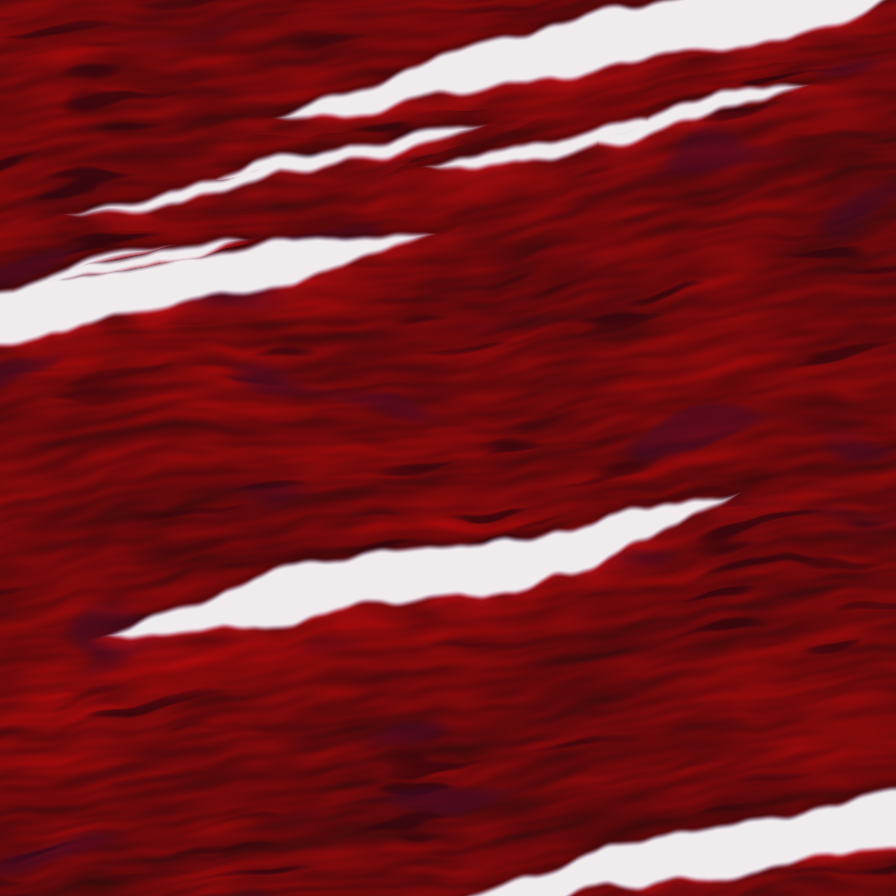
This texture is drawn by a WebGL 2 fragment shader. Its source:

```glsl
#version 300 es
precision highp float;
precision highp int;

uniform vec2 u_resolution;
out vec4 fragColor;

const vec3 GAP_COLOR = vec3(0.94, 0.92, 0.93);
const vec3 FRINGE_COLOR = vec3(0.72, 0.05, 0.07);
const vec3 STAIN_COLOR = vec3(0.24, 0.04, 0.15);
const vec3 CREASE_COLOR = vec3(0.19, 0.02, 0.05);
const float MEAN_RED = 0.425;
const float FIBRE_SLOPE = 0.15;
const float TEAR_SLOPE = 0.21;
const float EDGE_SOFTNESS = 0.0045;
const float FRINGE_REACH = 0.016;
const int WIDE_TEARS = 4;
const int SLIM_TEARS = 6;

// Integer hash of a lattice cell, two values in 0..1
vec2 hash2(vec2 cell) {
    uvec2 v = uvec2(ivec2(cell)) * 1664525u + 1013904223u;
    v.x += v.y * 1664525u;
    v.y += v.x * 1664525u;
    v ^= v >> 16u;
    v.x += v.y * 1664525u;
    v.y += v.x * 1664525u;
    v ^= v >> 16u;
    return vec2(v) / 4294967295.0;
}

float cornerSlope(vec2 cell, vec2 offset) {
    return dot(hash2(cell) * 2.0 - 1.0, offset);
}

// Gradient noise, roughly -0.8..0.8
float noise(vec2 p) {
    vec2 cell = floor(p);
    vec2 f = p - cell;
    vec2 w = f * f * f * (f * (f * 6.0 - 15.0) + 10.0);
    vec2 e = vec2(1.0, 0.0);
    float low = mix(cornerSlope(cell, f), cornerSlope(cell + e, f - e), w.x);
    float high = mix(cornerSlope(cell + e.yx, f - e.yx), cornerSlope(cell + 1.0, f - 1.0), w.x);
    return 1.25 * mix(low, high, w.y);
}

// Depth inside a tapered, wandering slit (x) and height above its axis (y)
vec2 tear(vec2 p, vec2 center, float halfLength, float halfWidth, float seed) {
    vec2 d = p - center;
    float bend = 0.030 * noise(vec2(p.x * 4.0, seed)) + 0.011 * noise(vec2(p.x * 15.0, seed + 40.0))
               + 0.004 * noise(vec2(p.x * 38.0, seed + 60.0));
    float above = d.y - TEAR_SLOPE * d.x - bend;
    float t = abs(d.x) / halfLength;
    float swell = 1.0 + 0.5 * noise(vec2(p.x * 11.0, seed + 80.0));
    return vec2(halfWidth * swell * (1.0 - t * t * t) - abs(above), above);
}

// Deepest slit at p
vec2 nearestTear(vec2 p) {
    vec2 best = vec2(-10.0, 0.0);
    for (int i = 0; i < WIDE_TEARS + SLIM_TEARS; i++) {
        bool wide = i < WIDE_TEARS;
        float k = float(wide ? i : i - WIDE_TEARS);
        vec2 vary = hash2(vec2(float(i), 17.0));
        vec2 center = vec2(fract(0.85 + 0.62 * k), 0.06 + 0.30 * k);
        vec2 halfSize = vec2(0.37, 0.028) * (0.92 + 0.16 * vary);
        if (!wide) {
            center = vec2(fract(0.15 + 0.618 * k), 0.78 + 0.035 * mod(k, 3.0));
            center.y += TEAR_SLOPE * (center.x - 0.5);
            halfSize = vec2(0.13, 0.0075) * (0.7 + 0.6 * vary);
        }
        vec2 slit = tear(p, center, halfSize.x, halfSize.y, float(i) * 3.7 + 0.45);
        if (slit.x > best.x) best = slit;
    }
    return best;
}

// Fibre bundles with creases and stains
vec3 tissue(vec2 p) {
    vec2 q = vec2(p.x, p.y - FIBRE_SLOPE * p.x);
    q.y += 0.035 * noise(p * vec2(2.2, 2.8) + 5.3);
    q.y += 0.011 * noise(q * vec2(9.0, 13.0) + 21.7);
    q.y += 0.004 * noise(q * vec2(24.0, 30.0) + 9.1);

    float red = MEAN_RED + 0.12 * noise(q * vec2(2.0, 5.0) + 31.3);
    red += 0.10 * noise(q * vec2(4.0, 24.0) + 47.1);
    red += 0.17 * noise(q * vec2(7.0, 58.0) + 63.9);
    red += 0.11 * noise(q * vec2(17.0, 105.0) + 12.4);
    vec3 color = vec3(red, 0.032 + 0.02 * abs(red - 0.4), 0.043);

    float folded = smoothstep(-0.25, 0.25, noise(q * vec2(4.0, 9.0) + 71.2));
    float crease = smoothstep(0.20, 0.48, noise(q * vec2(8.5, 62.0) + 88.6));
    color = mix(color, CREASE_COLOR, 0.8 * crease * folded);

    float stain = smoothstep(0.30, 0.55, noise(q * vec2(6.0, 17.0) + 103.8));
    return mix(color, STAIN_COLOR, 0.55 * stain);
}

void main() {
    vec2 p = gl_FragCoord.xy / u_resolution.y;
    vec2 slit = nearestTear(p);
    vec3 color = tissue(p);

    // Lit lower lip and shaded upper lip
    float lip = exp(min(slit.x, 0.0) / FRINGE_REACH);
    float below = smoothstep(0.004, -0.004, slit.y);
    float patchy = smoothstep(-0.35, 0.30, noise(p * vec2(13.0, 34.0) + 55.5));
    color = mix(color, FRINGE_COLOR, 0.85 * lip * below * patchy);
    color *= 1.0 - 0.35 * lip * lip * (1.0 - below);

    // Gaps with a faint violet rim
    float soft = max(EDGE_SOFTNESS, 0.75 / u_resolution.y);
    float gap = smoothstep(-soft, soft, slit.x);
    color = mix(color, GAP_COLOR, gap);
    color.b += 0.16 * gap * (1.0 - gap);
    fragColor = vec4(clamp(color, 0.0, 1.0), 1.0);
}
```
